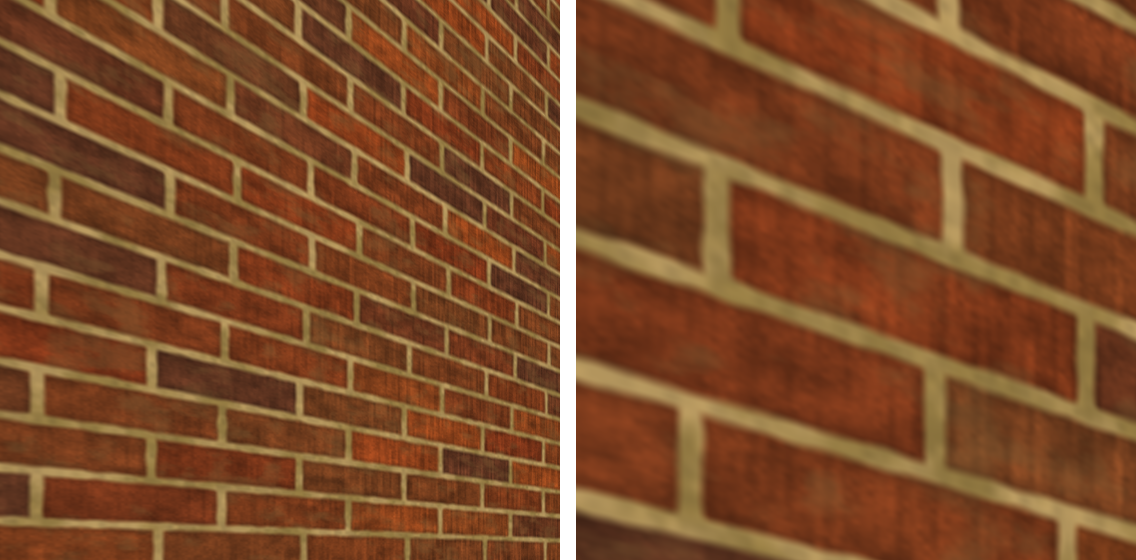
Left: the whole. Right: its middle third, enlarged.
Give the GLSL for this texture, as a WebGL 2 fragment shader.

```glsl
#version 300 es
precision highp float;
// A red brick wall in running bond, receding in perspective to the right.
uniform vec2 u_resolution;
out vec4 outColor;

// Perspective, in canvas units
const vec2 VANISH = vec2(1.829, 0.006);  // where the courses converge
const float COURSE_HEIGHT = 0.0952;      // course height at the left edge
const float COURSE_OFFSET = 0.67;
const float BRICK_STEP = 0.239;          // brick length in inverse depth

// Masonry, in course heights
const float BRICK_ASPECT = 3.3;
const float BED_HALF = 0.088;
const float HEAD_HALF = 0.098;
const float EDGE_SOFT = 0.05;
const float EVEN_PHASE = 0.39;
const float ODD_PHASE = 0.96;
const float BOND_DRIFT = 0.06;

const vec3 BRICK_BROWN = vec3(0.43, 0.235, 0.115);
const vec3 BRICK_RED = vec3(0.47, 0.185, 0.085);
const vec3 BRICK_DARK = vec3(0.345, 0.195, 0.125);
const vec3 BRICK_ORANGE = vec3(0.56, 0.265, 0.105);
const vec3 MORTAR_PALE = vec3(0.69, 0.575, 0.36);
const vec3 MORTAR_OLIVE = vec3(0.56, 0.465, 0.25);
const vec3 STAIN = vec3(0.47, 0.34, 0.19);

float hash(vec2 p) {
  return fract(sin(dot(p, vec2(127.1, 311.7))) * 43758.5453);
}

float noise(vec2 p) {
  vec2 i = floor(p), f = fract(p);
  f = f * f * (3.0 - 2.0 * f);
  return mix(mix(hash(i), hash(i + vec2(1, 0)), f.x),
             mix(hash(i + vec2(0, 1)), hash(i + vec2(1, 1)), f.x), f.y);
}

float fbm(vec2 p) {
  float sum = 0.0, amp = 0.5;
  for (int i = 0; i < 4; i++) {
    sum += amp * noise(p);
    p = p * 2.03 + 17.3;
    amp *= 0.5;
  }
  return sum / 0.9375;
}

// Canvas position to wall position: bricks along x, courses along y
vec2 toWall(vec2 p) {
  float depth = 1.0 - p.x / VANISH.x;
  return vec2(1.0 / (depth * BRICK_STEP),
              (p.y - VANISH.y) / (COURSE_HEIGHT * depth) - COURSE_OFFSET);
}

float bondPhase(float row) {
  float base = mod(row, 2.0) < 0.5 ? EVEN_PHASE : ODD_PHASE;
  return base + BOND_DRIFT * sin(0.5 * (row - 4.5)) + 0.03 * (hash(vec2(row, 4.0)) - 0.5);
}

// Fired clay: a tone for each brick, with blotches and upright scratches
vec3 brickColor(vec2 id, vec2 w, float right) {
  float tone = hash(id + 3.7);
  vec3 c = mix(BRICK_BROWN, BRICK_RED, 0.85 * hash(id + 11.3));
  c = mix(c, BRICK_DARK, 0.9 * smoothstep(0.68, 0.95, tone));
  c = mix(c, BRICK_ORANGE, smoothstep(0.4, 0.05, tone) * mix(0.25, 0.85, right));
  float blotch = fbm(w * vec2(2.2, 3.5) + id * 5.1);
  float streak = noise(vec2(w.x * 13.0, w.y * 1.3 + id.y * 7.0)) - 0.5;
  float grain = noise(w * vec2(16.0, 18.0)) - 0.5;
  c *= 0.72 + 0.56 * blotch;
  c *= 1.0 + streak * mix(0.12, 0.32, right) + 0.12 * grain;
  float stain = smoothstep(0.5, 0.8, fbm(w * vec2(1.7, 2.6) + 41.0));
  return mix(c, STAIN, 0.4 * stain);
}

vec3 mortarColor(vec2 w) {
  vec3 c = mix(MORTAR_OLIVE, MORTAR_PALE, smoothstep(0.25, 0.7, fbm(w * 1.6 + 9.0)));
  return c * (0.93 + 0.14 * noise(w * 9.0));
}

void main() {
  vec2 p = gl_FragCoord.xy / u_resolution;
  vec2 wall = toWall(p);
  vec2 w = wall * vec2(BRICK_ASPECT, 1.0);
  vec2 pixel = fwidth(w);

  // Brick cell and distance to its nearest joint
  float row = floor(wall.y);
  float along = wall.x - bondPhase(row);
  vec2 id = vec2(floor(along), row);
  vec2 cell = vec2(fract(along), fract(wall.y));
  vec2 gap = (0.5 - abs(cell - 0.5)) * vec2(BRICK_ASPECT, 1.0) - vec2(HEAD_HALF, BED_HALF);
  gap += 0.04 * (noise(w * 4.0) - 0.5);
  vec2 soft = EDGE_SOFT + 0.7 * pixel;
  vec2 clear = smoothstep(-soft, soft, gap);
  float clay = clear.x * clear.y;

  // Bricks darken next to the joints; mortar is fullest at its center
  vec3 brick = brickColor(id, w, smoothstep(0.3, 0.9, p.x));
  brick *= mix(0.86, 1.0, smoothstep(0.0, 0.16, min(gap.x, gap.y)));
  vec3 color = mix(mortarColor(w), brick, clay);
  color *= 0.97 + 0.08 * fbm(p * 3.0);
  outColor = vec4(color, 1.0);
}
```
